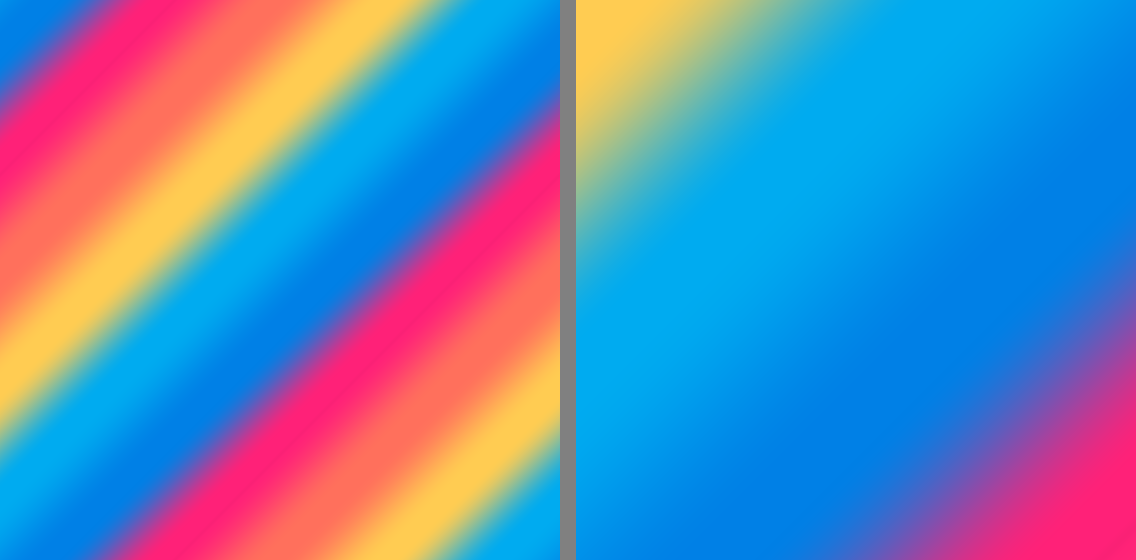
Left, the full canvas; right, a detail of the centre.
A Shadertoy shader for this background:

```glsl
// Soft diagonal rainbow: five equal bands run at 45 degrees and repeat once
// per canvas width. Each band eases into the next with a smoothstep, and a
// faint darker crease runs through the pink band.

vec3 bandColor(int i) {
    vec3 palette[5] = vec3[5](
        vec3(0.00, 0.50, 0.90),   // blue
        vec3(1.00, 0.13, 0.47),   // pink
        vec3(1.00, 0.44, 0.36),   // coral
        vec3(1.00, 0.80, 0.32),   // yellow
        vec3(0.00, 0.67, 0.94));  // cyan
    return palette[i % 5];
}

void mainImage(out vec4 fragColor, in vec2 fragCoord) {
    vec2 uv = fragCoord / iResolution.xy;

    // Position across the stripes, growing from the upper left corner
    float across = uv.x + 1.0 - uv.y;

    // Blend from each band centre to the next
    float band = fract(across - 0.09) * 5.0;
    int index = int(band);
    float blend = smoothstep(0.08, 0.92, fract(band));
    vec3 color = mix(bandColor(index), bandColor(index + 1), blend);

    // Faint crease in the pink
    float creaseDistance = abs(fract(across - 0.3125 + 0.5) - 0.5);
    color *= 1.0 - 0.02 * (1.0 - smoothstep(0.0, 0.008, creaseDistance));

    fragColor = vec4(color, 1.0);
}
```
